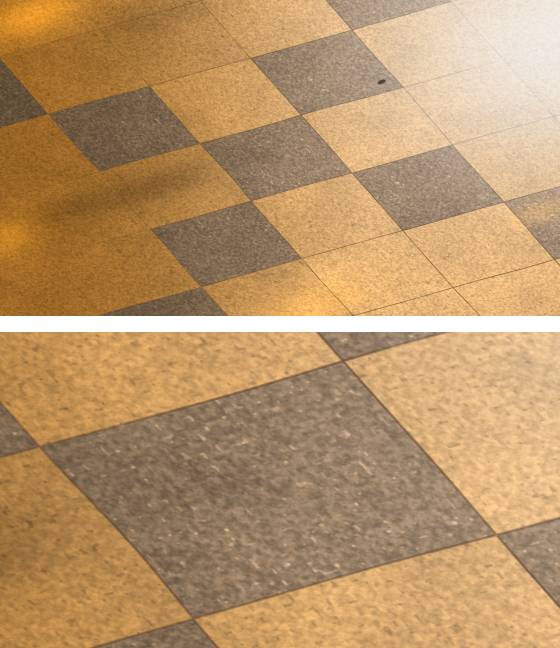
Top, the full canvas; bottom, a detail of the centre.
This texture is drawn by a Shadertoy shader. Its source:

```glsl
// Speckled floor tiles seen at a slant, with a dark diagonal cross and window glare.

// Lattice, in units of the canvas height
const vec2 ORIGIN = vec2(0.634, 0.546);      // left corner of the central tile
const vec2 EDGE_U = vec2(0.3194, 0.0891);    // tile edge running up to the right
const vec2 EDGE_V = vec2(0.1609, -0.1817);   // tile edge running down to the right
const vec2 TILE_SPAN = vec2(0.298, 0.218);   // distance between opposite edges
const float JOINT_HALF_WIDTH = 0.0013;
const float WOBBLE = 0.022;

// Colours, from the shaded left to the lit right
const vec3 AMBER = vec3(0.62, 0.41, 0.15);
const vec3 PEACH = vec3(0.87, 0.68, 0.45);
const vec3 UMBER = vec3(0.40, 0.32, 0.23);
const vec3 TAUPE = vec3(0.59, 0.49, 0.39);
const vec3 JOINT = vec3(0.36, 0.25, 0.15);
const vec3 GLARE = vec3(0.95, 0.93, 0.91);
const vec3 GOLD = vec3(0.30, 0.19, 0.01);
const vec3 SCUFF = vec3(0.22, 0.18, 0.16);

// Surface
const vec2 GRAIN_SCALE = vec2(62.0, 46.0);
const float GRAIN_STRENGTH = 0.34;
const float TILE_VARIATION = 0.07;
const vec2 GLARE_CENTRE = vec2(1.76, 0.87);
const vec2 GLARE_SIZE = vec2(0.58, 0.45);
const int SAMPLES = 3;

float hash(vec2 p) {
    vec3 q = fract(vec3(p.xyx) * 0.1031);
    q += dot(q, q.yzx + 33.33);
    return fract((q.x + q.y) * q.z);
}

float noise(vec2 p) {
    vec2 cell = floor(p), f = fract(p);
    f = f * f * (3.0 - 2.0 * f);
    return mix(mix(hash(cell), hash(cell + vec2(1, 0)), f.x),
               mix(hash(cell + vec2(0, 1)), hash(cell + vec2(1, 1)), f.x), f.y);
}

// Soft spot, sheared along the tile rows
float glow(vec2 p, vec2 centre, vec2 size) {
    vec2 d = p - centre;
    d.y -= 0.28 * d.x;
    d /= size;
    return exp(-dot(d, d));
}

// Canvas position to tile coordinates
vec2 toTile(vec2 p) {
    return inverse(mat2(EDGE_U, EDGE_V)) * (p - ORIGIN);
}

vec3 floorColour(vec2 p) {
    vec2 uv = toTile(p);
    uv += WOBBLE * (vec2(noise(uv * 1.7 + 20.0), noise(uv * 1.7 + 60.0)) - 0.5);
    vec2 id = floor(uv), f = fract(uv);

    // Tile body: dark along both diagonals of the lattice
    bool dark = abs(abs(id.x) - abs(id.y)) < 0.5;
    float lit = smoothstep(0.05, 1.25, p.x + 0.12 * (p.y - 0.5));
    vec3 colour = dark ? mix(UMBER, TAUPE, lit) : mix(AMBER, PEACH, lit);
    colour *= 1.0 + TILE_VARIATION * (hash(id + 40.0) - 0.5);

    // Clouded wear and fine stone chips
    vec2 g = uv * GRAIN_SCALE;
    float grain = 0.6 * noise(g + 300.0) + 0.4 * noise(g * 2.1 + 700.0) - 0.5;
    float wear = noise(uv * 2.6 + 90.0) + 0.5 * noise(uv * 7.0 + 150.0) - 0.75;
    float chip = smoothstep(0.80, 0.95, noise(g * 0.9 + 500.0));
    colour *= 1.0 + GRAIN_STRENGTH * grain * (dark ? 1.5 : 1.0) + 0.10 * wear;
    colour *= 1.0 + chip * (dark ? 0.28 : -0.16);

    // Joints, fainter in the shade
    vec2 edge = min(f, 1.0 - f) * TILE_SPAN;
    float joint = 1.0 - smoothstep(0.5, 1.5, min(edge.x, edge.y) / JOINT_HALF_WIDTH);
    joint *= mix(0.25, 0.8, lit) * (0.6 + 0.4 * noise(uv * 5.0 + 30.0));
    colour = mix(colour, JOINT, joint);

    // Golden reflections and brown smears
    float gold = glow(p, vec2(0.10, 0.95), vec2(0.16, 0.07))
               + 0.7 * glow(p, vec2(0.03, 0.25), vec2(0.10, 0.07))
               + 0.6 * glow(p, vec2(1.00, 0.03), vec2(0.17, 0.08))
               + 0.6 * glow(p, vec2(1.71, 0.33), vec2(0.09, 0.04));
    float smear = glow(p, vec2(0.52, 0.42), vec2(0.22, 0.045))
                + 0.6 * glow(p, vec2(0.20, 0.33), vec2(0.25, 0.06))
                + 0.5 * glow(p, vec2(0.40, 0.93), vec2(0.20, 0.08));
    colour = colour * (1.0 - 0.20 * smear) + GOLD * gold;

    // Window glare, weaker on the dark stone
    vec2 d = (p - GLARE_CENTRE) / GLARE_SIZE;
    float glare = exp(-dot(d, d)) * (dark ? 0.72 : 0.95);
    colour = mix(colour, GLARE, glare * (1.0 + 0.25 * grain));

    // One small scuff
    float scuff = glow(p, vec2(1.208, 0.741), vec2(0.013, 0.007));
    return mix(colour, SCUFF, smoothstep(0.2, 0.6, scuff) * 0.8);
}

void mainImage(out vec4 fragColor, in vec2 fragCoord) {
    // Average a grid of samples to smooth the edges
    vec3 sum = vec3(0.0);
    for (int y = 0; y < SAMPLES; y++)
        for (int x = 0; x < SAMPLES; x++) {
            vec2 offset = (vec2(x, y) + 0.5) / float(SAMPLES) - 0.5;
            sum += floorColour((fragCoord + offset) / iResolution.y);
        }
    fragColor = vec4(clamp(sum / float(SAMPLES * SAMPLES), 0.0, 1.0), 1.0);
}
```
